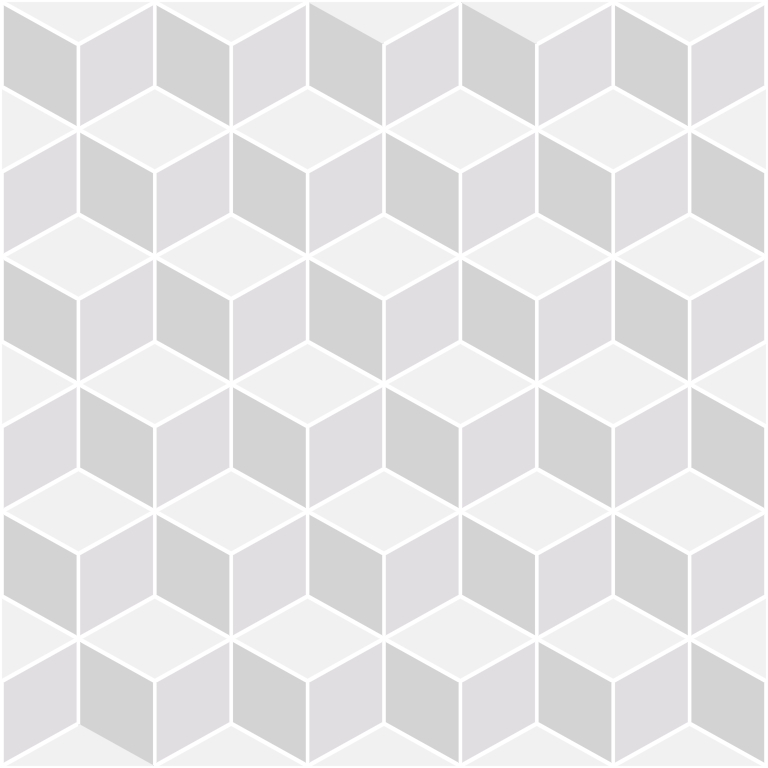
Reproduce this pattern procedurally as a Shadertoy shader.

```glsl
const vec2 COUNT = vec2(5.0, 3.0);          // repeats across and down
const float PATTERN_SIZE = 0.9948;          // part of the canvas inside the white frame
const float UPRIGHT_WIDTH = 0.0047;
const float SLANT_WIDTH = 0.0055;
const vec3 TOP_COLOR = vec3(0.945);
const vec3 LEFT_COLOR = vec3(0.827);
const vec3 RIGHT_COLOR = vec3(0.879, 0.869, 0.884);
const vec3 LINE_COLOR = vec3(1.0);
const float BARE_BAND = 0.1;                // reach of an unlined edge, in cell units

// Position relative to the nearest repeat of a cube's top face
vec2 cubeLocal(vec2 p, vec2 center) {
    return mod(p - center + 1.0, 2.0) - 1.0;
}

bool insideCube(vec2 p) {
    float ax = abs(p.x);
    return p.y < (1.0 - ax) / 3.0 && p.y > ax / 3.0 - 1.0;
}

// Signed height above an unlined edge of a dark face; large elsewhere
float bareEdge(vec2 p) {
    float column = floor(p.x);
    float drop = fract(p.x) / 3.0;
    if (p.y > 0.0 && (column == -1.0 || column == 1.0))
        return p.y - COUNT.y + drop;
    if (p.y < 0.0 && column == 1.0 - COUNT.x)
        return -(p.y + COUNT.y - 1.0 / 3.0 + drop);
    return 1.0;
}

void mainImage(out vec4 fragColor, in vec2 fragCoord) {
    vec2 uv = fragCoord / iResolution.xy - 0.5;
    float pixel = 1.0 / min(iResolution.x, iResolution.y);
    vec2 cell = 0.5 * PATTERN_SIZE / COUNT;
    vec2 p = uv / cell;

    // Alternate rows of cubes are shifted by half a repeat
    vec2 q = cubeLocal(p, vec2(1.0, 0.0));
    if (!insideCube(q)) q = cubeLocal(p, vec2(0.0, 1.0));
    float ax = abs(q.x);
    float topEdge = (1.0 - ax) / 3.0;
    float slantScale = cell.y * cell.x / length(vec2(cell.x, cell.y / 3.0));

    // Three faces
    bool isTop = q.y > -topEdge;
    vec3 color = isTop ? TOP_COLOR : (q.x < 0.0 ? LEFT_COLOR : RIGHT_COLOR);

    // Distances to the lines
    float slant = min(abs(q.y - topEdge), abs(q.y + topEdge));
    slant = min(slant, abs(q.y + 1.0 - ax / 3.0)) * slantScale;
    float upright = isTop ? 1.0 : min(ax, 1.0 - ax) * cell.x;

    // A few border faces meet without a line
    float bare = bareEdge(p);
    if (abs(bare) < BARE_BAND) {
        float d = bare * slantScale;
        color = mix(LEFT_COLOR, TOP_COLOR, smoothstep(-0.7 * pixel, 0.7 * pixel, d));
        slant = 1.0;
    }

    // Lines and outer frame
    float line = min(slant - 0.5 * SLANT_WIDTH, upright - 0.5 * UPRIGHT_WIDTH);
    float frame = 0.5 * PATTERN_SIZE - max(abs(uv.x), abs(uv.y));
    float cover = 1.0 - smoothstep(-0.7 * pixel, 0.7 * pixel, min(line, frame));
    fragColor = vec4(mix(color, LINE_COLOR, cover), 1.0);
}
```
